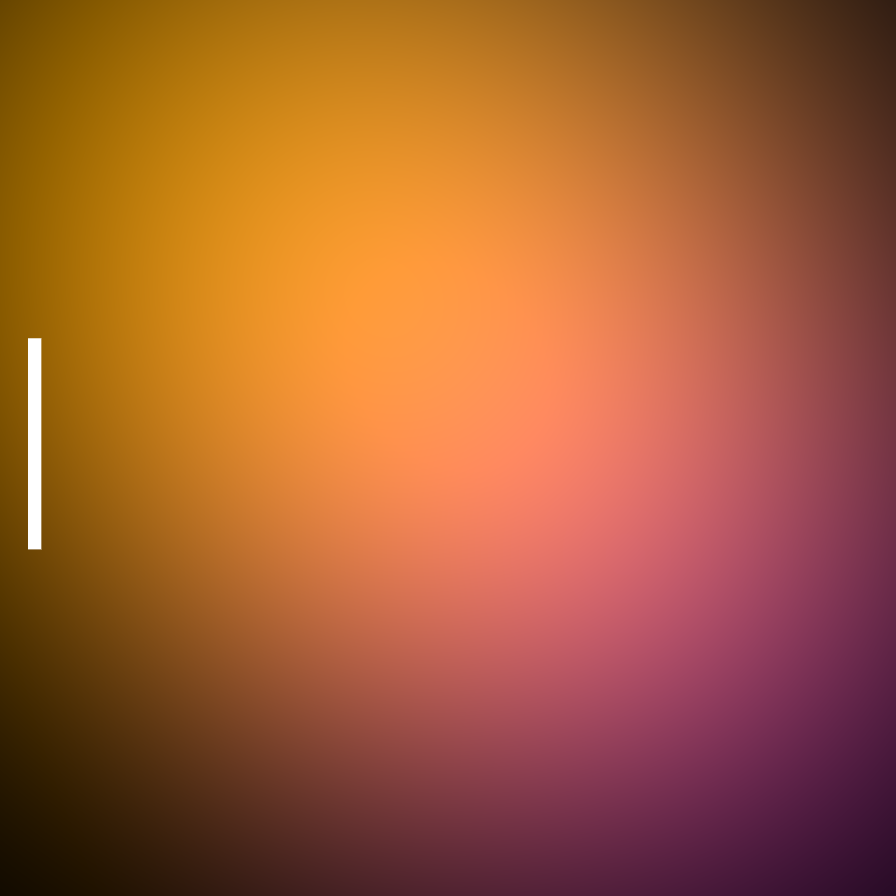
A three.js fragment shader for this background:

```glsl
// Two soft overlapping lights, amber and plum, fade into dark corners,
// with a faint dusk haze at the upper right and a thin white bar at the left.
// Each light is a tilted bell curve; the bar is a box distance function.

varying vec2 vUv;

const vec3 AMBER = vec3(0.89, 0.60, 0.045);
const vec3 PLUM  = vec3(0.26, 0.012, 0.385);
const vec3 DUSK  = vec3(0.02, 0.01, 0.05);
const vec3 WHITE = vec3(1.0);

// Bell-shaped light: tilt skews its outline, tail darkens its far reach.
float glow(vec2 p, vec2 center, float falloff, float tail, float tilt) {
  vec2 d = p - center;
  float reach = dot(d, d) + tilt * d.x * d.y;
  return exp(-reach * (falloff + tail * reach));
}

// Signed distance to an upright box.
float boxDistance(vec2 p, vec2 center, vec2 halfSize) {
  vec2 d = abs(p - center) - halfSize;
  return length(max(d, 0.0)) + min(max(d.x, d.y), 0.0);
}

// Coverage of a shape, smoothed over about one pixel.
float coverage(float dist, float pixel) {
  return 1.0 - smoothstep(-0.5 * pixel, 0.5 * pixel, dist);
}

void main() {
  // Blended lights
  vec3 color = AMBER * glow(vUv, vec2(0.42, 0.67), 2.7, 1.7, 0.22);
  color += PLUM * glow(vUv, vec2(0.71, 0.35), 4.4, 1.5, 0.0);
  color += DUSK * glow(vUv, vec2(0.75, 0.95), 5.0, 0.0, 0.0);

  // Cooler blue is absorbed toward the left edge
  color.b -= 0.045 * (1.0 - smoothstep(0.0, 0.4, vUv.x));

  // White bar
  float pixel = max(fwidth(vUv.x), 0.0001);
  float bar = boxDistance(vUv, vec2(0.0387, 0.5046), vec2(0.0075, 0.1178));
  color = mix(color, WHITE, coverage(bar, pixel));

  gl_FragColor = vec4(clamp(color, 0.0, 1.0), 1.0);
}
```
